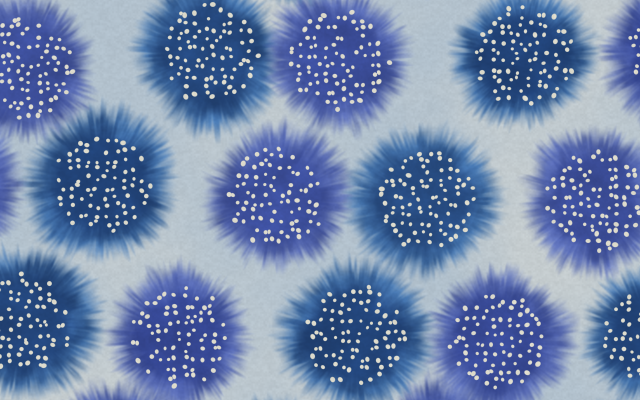
Give the GLSL for this pattern, as a Shadertoy shader.

```glsl
// Watercolour blooms in violet and blue with feathered rims and cream speckles on paper.

const vec2 BLOOM_SPACING = vec2(0.392, 0.340);
const float SPECKLE_SPACING = 0.0228;
const float SPECKLE_DISK = 0.125;

const vec3 PAPER_LIGHT = vec3(0.77, 0.80, 0.81);
const vec3 PAPER_BLUE  = vec3(0.67, 0.74, 0.80);
const vec3 VIOLET_DEEP = vec3(0.19, 0.26, 0.57);
const vec3 VIOLET_WASH = vec3(0.36, 0.43, 0.69);
const vec3 BLUE_DEEP   = vec3(0.12, 0.25, 0.46);
const vec3 BLUE_WASH   = vec3(0.27, 0.45, 0.66);
const vec3 CREAM       = vec3(0.87, 0.86, 0.80);

vec2 hash2(vec2 p) {
    vec3 h = fract(p.xyx * vec3(0.1031, 0.1030, 0.0973));
    h += dot(h, h.yzx + 33.33);
    return fract((h.xx + h.yz) * h.zy);
}

float valueNoise(vec2 p) {
    vec2 i = floor(p), f = fract(p);
    f = f * f * (3.0 - 2.0 * f);
    float low  = mix(hash2(i).x, hash2(i + vec2(1, 0)).x, f.x);
    float high = mix(hash2(i + vec2(0, 1)).x, hash2(i + vec2(1, 1)).x, f.x);
    return mix(low, high, f.y);
}

float layeredNoise(vec2 p) {
    float sum = 0.0, weight = 0.5;
    for (int i = 0; i < 4; i++) {
        sum += weight * valueNoise(p);
        p = mat2(1.6, 1.2, -1.2, 1.6) * p + 5.3;
        weight *= 0.5;
    }
    return sum / 0.9375;
}

// Radial streaks, seamless around the circle
float fibres(vec2 dir, float r, vec2 seed) {
    float fine   = valueNoise(dir * (21.0 + 28.0 * r) + seed + 60.0);
    float coarse = valueNoise(dir * (9.0 + 12.0 * r) + seed + 140.0);
    return 0.55 * fine + 0.45 * coarse - 0.5;
}

// Coverage of small tilted ovals scattered one per cell inside a disk
float speckles(vec2 q, vec2 seed, float pixel) {
    vec2 home = floor(q / SPECKLE_SPACING);
    float cover = 0.0;
    for (int y = -1; y <= 1; y++)
    for (int x = -1; x <= 1; x++) {
        vec2 id = home + vec2(x, y);
        vec2 place = hash2(id + seed + 200.0);
        vec2 shape = hash2(id + seed + 417.0);
        vec2 centre = (id + 0.5 + 0.72 * (place - 0.5)) * SPECKLE_SPACING;
        float reach = length(centre) / SPECKLE_DISK;
        if (reach > 1.0 || fract(shape.x * 7.0 + place.y) < 0.08) continue;
        float tilt = 3.14 * shape.y;
        vec2 d = mat2(cos(tilt), sin(tilt), -sin(tilt), cos(tilt)) * (q - centre);
        d.x *= mix(0.78, 1.0, place.x);
        float radius = mix(0.0035, 0.0054, shape.x) + 0.0009 * reach * reach;
        cover = max(cover, smoothstep(0.7, -0.7, (length(d) - radius) / pixel));
    }
    return cover;
}

vec3 paper(vec2 p) {
    float tint = smoothstep(0.25, 0.75, layeredNoise(p * 3.0 + 11.0));
    return mix(PAPER_LIGHT, PAPER_BLUE, 0.75 * tint);
}

// One bloom laid over the colour already there
vec3 paintBloom(vec3 under, vec2 q, vec2 id, float pixel) {
    float r = length(q);
    if (r > 0.26) return under;
    vec2 seed = floor(hash2(id + 31.0) * 90.0);
    vec2 traits = hash2(id + 73.0);
    vec2 dir = q / max(r, 0.001);
    float violet = mod(id.x + floor(id.y * 0.5), 2.0);
    vec3 deep = mix(BLUE_DEEP, VIOLET_DEEP, violet);
    vec3 wash = mix(BLUE_WASH, VIOLET_WASH, violet);

    // Distance from the centre, warped by outline and fibres
    float t = r / mix(0.162, 0.184, traits.x);
    float outline = 0.22 * (valueNoise(dir * 1.4 + seed + 30.0) - 0.5);
    t += smoothstep(0.3, 1.0, t) * (outline + 0.27 * fibres(dir, r, seed));

    float blotch = layeredNoise(q * 17.0 + seed + 50.0) - 0.5;
    float core = smoothstep(1.0, 0.55, t + 0.3 * blotch);
    float strength = mix(0.72, 1.0, traits.y);
    vec3 pigment = mix(wash, deep, core * strength) * (1.0 + 0.3 * blotch);
    float feather = smoothstep(1.17, 0.80, t);
    vec3 colour = mix(under, pigment, feather);
    return mix(colour, CREAM, speckles(q, seed, pixel));
}

void mainImage(out vec4 fragColor, in vec2 fragCoord) {
    float pixel = 1.0 / iResolution.y;
    vec2 p = fragCoord * pixel;
    vec3 colour = paper(p);

    // Staggered rows of blooms with jittered centres
    vec2 home = floor(p / BLOOM_SPACING);
    for (int y = -1; y <= 1; y++)
    for (int x = -1; x <= 1; x++) {
        vec2 id = home + vec2(x, y) + 8.0;
        vec2 jitter = 0.2 * (hash2(id) - 0.5);
        float stagger = 0.5 * mod(id.y, 2.0) - 0.25;
        vec2 centre = (id - 8.0 + 0.5 + jitter + vec2(stagger, 0.0)) * BLOOM_SPACING;
        colour = paintBloom(colour, p - centre, id, pixel);
    }

    // Paper tooth
    float grain = valueNoise(p * vec2(95.0, 150.0)) + valueNoise(p * 230.0 + 9.0) - 1.0;
    fragColor = vec4(colour * (1.0 + 0.035 * grain), 1.0);
}
```
